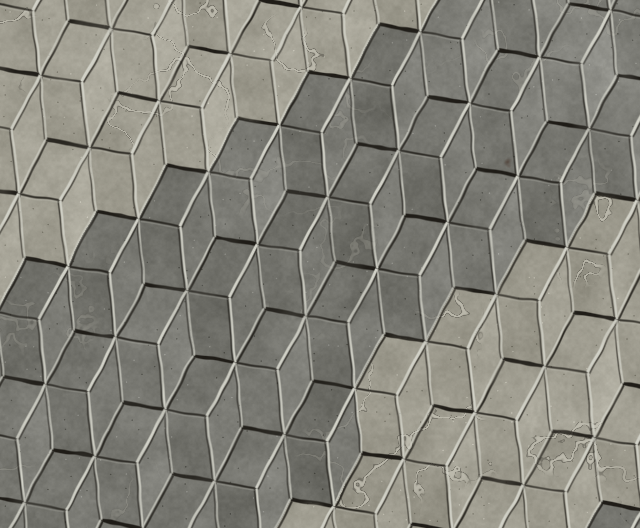
Reproduce this pattern procedurally as a Shadertoy shader.

```glsl
float hash(vec2 p) {
    vec3 q = fract(vec3(p.xyx) * 0.1031);
    q += dot(q, q.yzx + 33.33);
    return fract((q.x + q.y) * q.z);
}

float noise(vec2 p) {
    vec2 i = floor(p), f = fract(p);
    f = f * f * (3.0 - 2.0 * f);
    return mix(mix(hash(i), hash(i + vec2(1, 0)), f.x),
               mix(hash(i + vec2(0, 1)), hash(i + 1.0), f.x), f.y);
}

float fbm(vec2 p) {
    float sum = 0.0, amp = 0.5;
    for (int i = 0; i < 4; i++) {
        sum += amp * noise(p);
        p = p * 2.1 + 17.0;
        amp *= 0.5;
    }
    return sum;
}

// Soft stroke along an edge from the origin, shifted sideways
float stroke(vec2 p, vec2 edge, float shift, float halfWidth) {
    float len = length(edge);
    vec2 dir = edge / len;
    float across = abs(dir.x * p.y - dir.y * p.x - shift);
    float along = abs(dot(p, dir) - 0.5 * len) - 0.5 * len;
    float soft = max(0.012, 4.5 / iResolution.y);
    return smoothstep(halfWidth + soft, halfWidth - soft, across)
         * smoothstep(0.015, -0.015, along);
}

bool insideRhomb(vec2 p, vec2 u, vec2 v) {
    vec2 c = inverse(mat2(u, v)) * p;
    return all(greaterThanEqual(c, vec2(0))) && all(lessThan(c, vec2(1)));
}

// Diagonal grey band between the pale pavers
bool isGrey(vec2 id) {
    return (id.y >= 0.0 && id.y < 3.0) || (id.y == 3.0 && id.x < -1.0) || id.y > 5.0;
}

void mainImage(out vec4 fragColor, in vec2 fragCoord) {
    // Canvas height is 6.32 units, y pointing down
    vec2 pos = vec2(fragCoord.x, iResolution.y - fragCoord.y) * 6.32 / iResolution.y;
    vec2 p = pos - vec2(3.34, 1.5);
    p += 0.022 * (vec2(noise(pos * 5.0), noise(pos * 5.0 + 40.0)) - 0.5);

    // Three edge directions of a cube and the lattice they span
    vec2 across = vec2(0.505, 0.085), rise = vec2(0.34, -0.645), drop = vec2(0.08, 0.775);
    mat2 lattice = mat2(across + rise, across + drop);
    vec2 base = round(inverse(lattice) * p);

    float dark = 0.0, light = 0.0, face = 0.0;
    vec2 cube = base;
    for (int j = -1; j <= 1; j++)
    for (int i = -1; i <= 1; i++) {
        vec2 id = base + vec2(i, j);
        vec2 q = p - lattice * id;

        // Faces: top, front, right
        if (insideRhomb(q, across, rise)) { cube = id; face = 0.0; }
        if (insideRhomb(q, across, drop)) { cube = id; face = 1.0; }
        if (insideRhomb(q - across, rise, drop)) { cube = id; face = 2.0; }

        // Shadowed grooves
        float chip = 0.012 * noise(pos * 9.0);
        dark = max(dark, 0.8 * stroke(q, across, 0.0, 0.012));
        dark = max(dark, stroke(q, -across, 0.0, 0.016 + chip));
        dark = max(dark, 0.8 * stroke(q, rise, 0.022, 0.012));
        dark = max(dark, 0.65 * stroke(q, -rise, -0.026, 0.01));
        dark = max(dark, 0.6 * stroke(q, drop, 0.02, 0.008));
        dark = max(dark, 0.65 * stroke(q, -drop, -0.024, 0.009));

        // Sunlit groove walls
        light = max(light, 0.75 * stroke(q, rise, -0.01, 0.011));
        light = max(light, stroke(q, -rise, 0.003, 0.016));
        light = max(light, 0.75 * stroke(q, drop, -0.006, 0.01));
        light = max(light, 0.9 * stroke(q, -drop, 0.004, 0.013));
        light = max(light, 0.25 * stroke(q, across, 0.026, 0.007));
    }

    // Concrete tone per cube and per face
    bool grey = isGrey(cube);
    vec3 col = grey ? vec3(0.455, 0.455, 0.43) : vec3(0.62, 0.61, 0.56);
    col += 0.05 * (hash(cube + 60.0) - 0.5) + 0.025 * (hash(cube * 3.0 + face + 90.0) - 0.5);
    col += face == 2.0 ? 0.035 : (face == 1.0 ? -0.01 : 0.0);
    if (grey) col += 0.05 * smoothstep(3.5, 7.5, pos.x - 0.5 * pos.y);

    // Stains, grain and pits
    col += 0.12 * (fbm(pos * 3.0) - 0.47) + 0.07 * (fbm(pos * 22.0) - 0.47);
    vec2 pitCell = floor(pos * 11.0);
    vec2 pitPos = fract(pos * 11.0) - 0.25 - 0.5 * vec2(hash(pitCell), hash(pitCell + 31.0));
    float pit = smoothstep(0.16, 0.04, length(pitPos)) * step(0.9, hash(pitCell + 70.0));
    col += pit * (hash(pitCell + 7.0) > 0.65 ? 0.1 : -0.13);
    float rust = smoothstep(0.09, 0.02, length(pos - vec2(6.08, 1.94)) + 0.05 * noise(pos * 20.0));
    col = mix(col, vec3(0.28, 0.2, 0.16), 0.7 * rust);

    // Pale scuffs and hairline cracks on worn cubes
    float vein = abs(fbm(pos * 1.7 + 8.0) - 0.48);
    float worn = smoothstep(0.5, 0.7, noise(pos * 1.3 + 5.0)) * (grey ? 0.2 : 0.8);
    col = mix(col, vec3(0.76, 0.75, 0.7), worn * smoothstep(0.02, 0.004, vein));
    col = mix(col, vec3(0.3, 0.29, 0.26), 0.6 * worn * smoothstep(0.006, 0.001, abs(vein - 0.018)));

    float wear = 0.75 + 0.4 * noise(pos * 4.0 + 12.0);
    col = mix(col, vec3(0.12, 0.11, 0.09), clamp(dark * wear, 0.0, 1.0));
    col = mix(col, vec3(0.82, 0.82, 0.78), clamp(light * wear, 0.0, 1.0));
    fragColor = vec4(clamp(col, 0.0, 1.0), 1.0);
}
```
